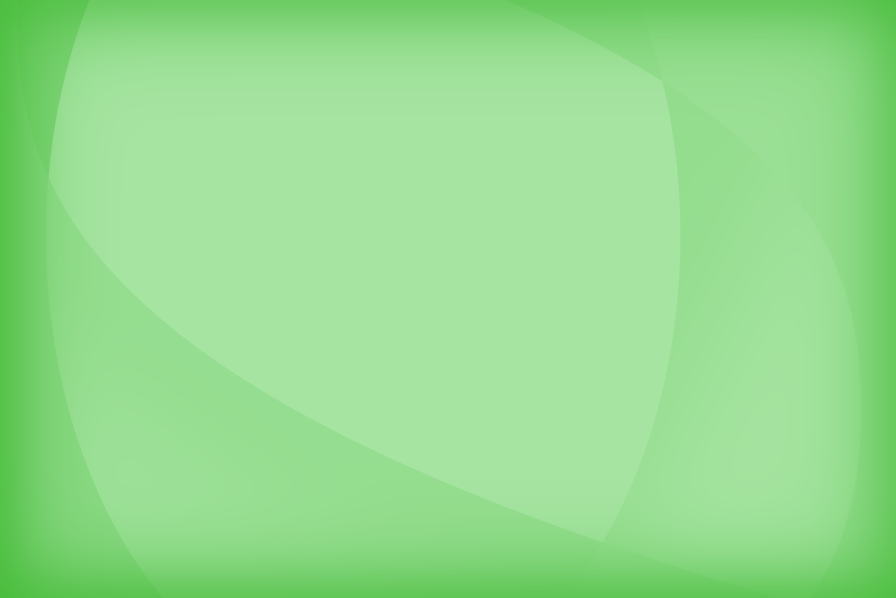
This background is drawn by a Shadertoy shader. Its source:

```glsl
// Soft green backdrop: a tall ellipse overlaps a slanted leaf, and the frame
// fades to a deep green. Each region gets a tone, which is dimmed by the border
// glow and then mapped onto a two-colour ramp.

const vec3 DEEP_GREEN = vec3(0.27, 0.735, 0.22);
const vec3 PALE_GREEN = vec3(0.651, 0.894, 0.635);
const vec2 CANVAS = vec2(1.5, 1.0);

// Approximate signed distance to an ellipse, negative inside
float ellipseDistance(vec2 p, vec2 center, vec2 radii) {
    vec2 q = (p - center) / radii;
    float k = length(q);
    return k * (k - 1.0) / max(length(q / radii), 1e-4);
}

// Horizontal bow x(y) = apex.x + side * (a d^2 + b d^3), positive on its hollow side
float bowDistance(vec2 p, vec2 apex, float side, float a, float b) {
    float d = abs(p.y - apex.y);
    float offset = side * (p.x - apex.x) - d * d * (a + b * d);
    float slope = d * (2.0 * a + 3.0 * b * d);
    return offset / sqrt(1.0 + slope * slope);
}

// Brightness left at a given distance from one border
float borderFade(float dist, float strength) {
    return 1.0 - strength * exp(-pow(max(dist, 0.0) / 0.073, 1.4));
}

float coverage(float dist, float pixel) {
    return smoothstep(-pixel, pixel, dist);
}

void mainImage(out vec4 fragColor, in vec2 fragCoord) {
    // Canvas units with y pointing down from the top edge
    vec2 p = fragCoord / iResolution.xy * CANVAS;
    p.y = 1.0 - p.y;
    float pixel = 0.75 / iResolution.y;

    // Shapes
    float ellipse = -ellipseDistance(p, vec2(0.608, 0.3945), vec2(0.531, 0.781));
    float leafLeft = bowDistance(p, vec2(0.0293, 0.039), 1.0, 0.563, 0.849);
    float leafRight = bowDistance(p, vec2(1.4414, 0.6836), -1.0, 0.456, 1.195);
    float leaf = min(leafLeft, leafRight);
    float inEllipse = coverage(ellipse, pixel);
    float inLeaf = coverage(leaf, pixel);

    // Tone of each region
    float outsideTone = mix(0.72, 0.88, smoothstep(0.1, 1.2, p.x));
    float ellipseTone = 0.83 + 0.09 * smoothstep(0.03, 0.25, -leaf);
    float leafTone = mix(0.62, 0.82, smoothstep(0.1, 0.9, p.x));
    leafTone += 0.16 * smoothstep(1.05, 1.42, p.x + 0.5 * (p.y - 0.5));
    float tone = mix(mix(outsideTone, leafTone, inLeaf),
                     mix(ellipseTone, 1.0, inLeaf), inEllipse);

    // Border glow: left, right, top, bottom
    tone *= borderFade(p.x, 0.76) * borderFade(CANVAS.x - p.x, 0.58);
    tone *= borderFade(p.y, 0.60) * borderFade(CANVAS.y - p.y, 0.68);

    fragColor = vec4(mix(DEEP_GREEN, PALE_GREEN, tone), 1.0);
}
```
